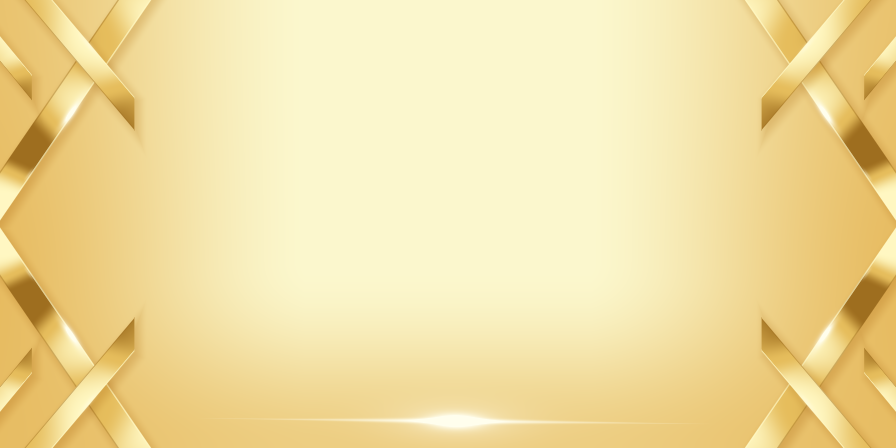
Write a Shadertoy shader that draws this background.

```glsl
#define CREAM vec3(0.985, 0.970, 0.805)
#define AMBER vec3(0.905, 0.735, 0.380)
#define METAL_DARK vec3(0.62, 0.43, 0.12)
#define METAL_MID vec3(0.90, 0.74, 0.36)
#define METAL_LIGHT vec3(1.0, 0.97, 0.76)
#define SIDE_REACH 0.68
#define FLOOR_REACH 0.42
#define SHADOW_SHIFT vec2(-0.008, 0.010)
#define FLARE_HEIGHT 0.060

// A straight band: start, end, half width and the x of its upright cut
struct Band { vec2 start; vec2 end; float halfWidth; float cut; };

const Band LONG_BAND = Band(vec2(0.300, 0.0), vec2(0.0, 0.4375), 0.031, 9.0);
const Band CROSS_BAND = Band(vec2(0.086, 0.0), vec2(0.300, 0.253), 0.024, 0.300);
const Band SMALL_BAND = Band(vec2(0.0, 0.109), vec2(0.071, 0.195), 0.018, 0.071);

// Mirrors all four corners onto one, measured from the nearest edges
vec2 foldCorners(vec2 p, float aspect) {
    return vec2(min(p.x, aspect - p.x), min(p.y, 1.0 - p.y));
}

// Position along and across a band
vec2 bandCoords(vec2 q, Band b) {
    vec2 dir = normalize(b.end - b.start);
    vec2 d = q - b.start;
    return vec2(dot(d, dir), dot(d, vec2(dir.y, -dir.x)));
}

float bandDistance(vec2 q, Band b) {
    return max(abs(bandCoords(q, b).y) - b.halfWidth, q.x - b.cut);
}

float bell(float x, float width) {
    return exp(-x * x / (width * width));
}

vec3 metal(float v) {
    vec3 low = mix(METAL_DARK, METAL_MID, smoothstep(0.0, 0.5, v));
    return mix(low, METAL_LIGHT, smoothstep(0.5, 1.0, v));
}

// Soft shadow first, then the polished face with a bright and a dark rim
vec3 paintBand(vec3 col, vec2 q, vec2 shadowPoint, Band b, float sheen, float px) {
    float shadow = 1.0 - smoothstep(-0.012, 0.022, bandDistance(shadowPoint, b));
    col = mix(col, col * vec3(0.88, 0.79, 0.62), 0.6 * shadow);

    float dist = bandDistance(q, b);
    float across = bandCoords(q, b).y / b.halfWidth;
    vec3 face = metal(clamp(sheen + 0.08 * across, 0.0, 1.0));
    face = mix(face, METAL_LIGHT, 0.7 * smoothstep(0.86, 0.94, across));
    face = mix(face, METAL_DARK, 0.45 * smoothstep(-0.86, -0.96, across));
    return mix(col, face, 1.0 - smoothstep(-0.7 * px, 0.7 * px, dist));
}

// Sparkle stretched along the inner rim of a band
float glint(vec2 q, Band b, float along, float size) {
    vec2 c = bandCoords(q, b) - vec2(along, b.halfWidth * 0.85);
    return bell(c.x, size) * bell(c.y, size * 0.22);
}

void mainImage(out vec4 fragColor, in vec2 fragCoord) {
    float px = 1.0 / iResolution.y;
    float aspect = iResolution.x * px;
    vec2 p = fragCoord * px;
    vec2 q = foldCorners(p, aspect);
    vec2 shadowPoint = foldCorners(p + SHADOW_SHIFT, aspect);

    // Cream centre fading to amber at the sides and floor
    float side = clamp(1.0 - q.x / SIDE_REACH, 0.0, 1.0);
    side = mix(side, smoothstep(0.0, 1.0, side), 0.6);
    side *= 0.86 + 0.14 * bell(p.y - 0.35, 0.4);
    float ground = 0.70 * pow(smoothstep(FLOOR_REACH, 0.0, p.y), 1.2);
    vec3 col = mix(CREAM, AMBER, 1.0 - (1.0 - side) * (1.0 - ground));

    // Metal bands, lowest layer first
    float s = bandCoords(q, LONG_BAND).x;
    float sheen = 0.66 + 0.18 * cos(s * 24.0) - 0.70 * bell(s - 0.41, 0.07)
                + 0.20 * smoothstep(0.42, 0.53, s);
    col = paintBand(col, q, shadowPoint, LONG_BAND, sheen, px);

    s = bandCoords(q, SMALL_BAND).x;
    sheen = 0.85 - 0.60 * smoothstep(0.02, 0.11, s);
    col = paintBand(col, q, shadowPoint, SMALL_BAND, sheen, px);

    s = bandCoords(q, CROSS_BAND).x;
    sheen = 0.58 + 0.34 * bell(s - 0.14, 0.10) - 0.36 * smoothstep(0.21, 0.32, s);
    col = paintBand(col, q, shadowPoint, CROSS_BAND, sheen, px);

    // Sparkles on the rims
    float sparkle = glint(q, LONG_BAND, 0.290, 0.040)
                  + glint(q, LONG_BAND, 0.455, 0.015) * 0.5
                  + glint(q, LONG_BAND, 0.290, 0.018)
                  + glint(q, CROSS_BAND, 0.150, 0.025) * 0.6;
    sparkle = sparkle * 0.6 + glint(q, LONG_BAND, 0.285, 0.035) * 0.4;
    float edgeLight = glint(q, LONG_BAND, 0.275, 0.040);

    // Thin horizontal flare with a glowing core
    vec2 f = p - vec2(aspect * 0.509, FLARE_HEIGHT);
    f.y += 0.011 * f.x;
    float taper = max(1.0 - abs(f.x) / 0.58, 0.0);
    float flare = 0.85 * taper * bell(f.y, 0.001 + 0.006 * taper * taper);
    flare += 1.1 * bell(length(f * vec2(0.28, 1.0)), 0.017);
    flare += 0.35 * bell(length(f * vec2(0.3, 1.0)), 0.050);

    float light = clamp(max(sparkle, 0.5 * edgeLight) + flare, 0.0, 1.0);
    col = mix(col, vec3(1.0, 0.995, 0.93), light);
    fragColor = vec4(col, 1.0);
}
```
